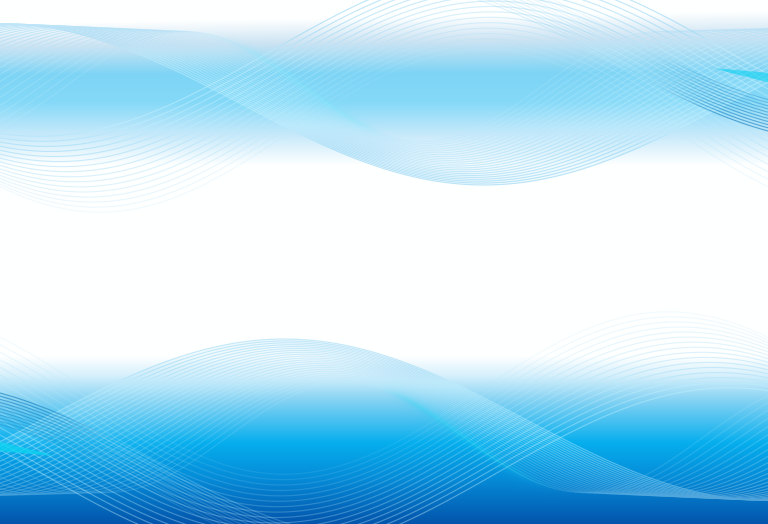
Reproduce this background procedurally as a Shadertoy shader.

```glsl
// Blue gradient bands above and below a white centre, crossed by bundles of fine wave lines.

const float PI = 3.14159265;
const vec3 WHITE = vec3(0.995, 1.0, 1.0);
const vec3 PALE_CYAN = vec3(0.78, 0.95, 1.0);
const vec3 SOFT_BLUE = vec3(0.48, 0.79, 0.94);
const vec3 STEEL_BLUE = vec3(0.06, 0.47, 0.73);
const vec3 BRIGHT_CYAN = vec3(0.05, 0.82, 0.94);

// Blends towards a colour while y travels from one level to another.
vec3 ramp(vec3 base, vec3 target, float from, float to, float y) {
    return mix(base, target, clamp((y - from) / (to - from), 0.0, 1.0));
}

vec3 lowerBand(float y) {
    vec3 c = ramp(WHITE, vec3(0.84, 0.94, 0.985), 0.320, 0.284, y);
    c = ramp(c, vec3(0.51, 0.82, 0.95), 0.284, 0.235, y);
    c = ramp(c, vec3(0.02, 0.68, 0.93), 0.235, 0.155, y);
    c = ramp(c, vec3(0.02, 0.54, 0.84), 0.155, 0.085, y);
    return ramp(c, vec3(0.01, 0.33, 0.67), 0.085, 0.0, y);
}

vec3 upperBand(vec2 p) {
    float tilted = p.y - 0.024 * (p.x - 0.5) * smoothstep(0.82, 0.95, p.y);
    vec3 c = ramp(WHITE, vec3(0.77, 0.91, 0.98), 0.685, 0.745, tilted);
    c = ramp(c, vec3(0.52, 0.85, 0.97), 0.745, 0.805, tilted);
    c = ramp(c, vec3(0.49, 0.83, 0.96), 0.805, 0.860, tilted);
    c = ramp(c, vec3(0.80, 0.89, 0.95), 0.860, 0.920, tilted);
    return ramp(c, WHITE, 0.920, 0.967, tilted);
}

// Wave parameters: centre height, amplitude, crest position, half wavelength.
float waveHeight(float x, vec4 wave) {
    return wave.x + wave.y * cos(PI * (x - wave.z) / wave.w);
}

// Distance to a wave, corrected for its slope on the canvas.
float waveDistance(vec2 p, vec4 wave, float aspect) {
    float k = PI / wave.w;
    float slope = -wave.y * k * sin(k * (p.x - wave.z)) / aspect;
    return abs(p.y - waveHeight(p.x, wave)) / sqrt(1.0 + slope * slope);
}

float stroke(float dist, float halfWidth, float pixel) {
    return clamp((halfWidth - dist) / pixel + 0.5, 0.0, 1.0);
}

// Coverage of evenly interpolated lines between two boundary waves.
float bundle(vec2 p, vec4 first, vec4 last, int count, float fade, float aspect, float pixel) {
    float clear = 1.0;
    for (int i = 0; i < count; i++) {
        float t = float(i) / float(count - 1);
        float dist = waveDistance(p, mix(first, last, t), aspect);
        clear *= 1.0 - mix(1.0, fade, t) * stroke(dist, 0.0011, pixel);
    }
    return 1.0 - clear;
}

// Soft veil between two boundary waves.
float veil(float y, float a, float b) {
    float low = min(a, b);
    float high = max(a, b);
    return smoothstep(low - 0.004, high, y) * (1.0 - smoothstep(high - 0.003, high + 0.003, y));
}

void mainImage(out vec4 fragColor, in vec2 fragCoord) {
    vec2 uv = fragCoord / iResolution.xy;
    float aspect = iResolution.x / iResolution.y;
    float pixel = 1.0 / iResolution.y;
    bool isLower = uv.y < 0.5;

    // Background bands
    vec3 color = isLower ? lowerBand(uv.y) : upperBand(uv);

    // Half-turn symmetry lets both halves share one set of waves
    vec2 p = isLower ? uv : 1.0 - uv;
    float strength = isLower ? 0.40 : 0.48;
    float onWhite = smoothstep(0.68, 0.92, color.r);
    vec3 lineColor = mix(PALE_CYAN, SOFT_BLUE, onWhite);

    vec4 hillTop = vec4(0.199, 0.154, 0.37, 0.63);
    vec4 hillBase = vec4(0.165, 0.105, 0.45, 0.31);
    vec4 riseBase = vec4(0.100, 0.160, 0.95, 0.60);
    vec4 riseTop = vec4(0.250, 0.155, 0.87, 0.50);
    vec4 fallTop = vec4(0.120, 0.150, -0.10, 0.60);
    vec4 fallBase = vec4(0.060, 0.150, -0.10, 0.60);

    // Faint translucent sheet under the main hill
    float sheet = veil(p.y, waveHeight(p.x, hillTop), waveHeight(p.x, hillBase));
    sheet *= 1.0 - smoothstep(0.50, 0.85, p.x);
    color = mix(color, mix(PALE_CYAN, SOFT_BLUE, 0.5 * onWhite), 0.16 * sheet);

    // Crossing line bundles
    float hill = bundle(p, hillTop, hillBase, 24, 0.35, aspect, pixel);
    float rise = bundle(p, riseBase, riseTop, 16, 0.22, aspect, pixel);
    float fall = bundle(p, fallTop, fallBase, 11, 0.5, aspect, pixel);
    color = mix(color, lineColor, strength * hill);
    color = mix(color, lineColor, strength * rise);
    float nearSide = 1.0 - smoothstep(0.05, 0.20, p.x);
    float fallFade = 1.0 - smoothstep(0.30, 0.55, p.x);
    color = mix(color, mix(lineColor, STEEL_BLUE, nearSide), mix(0.25, 0.6, nearSide) * fall * fallFade);

    // Cyan glow along the steep inner edge
    float edge = exp(-waveDistance(p, hillBase, aspect) / 0.006);
    float span = smoothstep(0.49, 0.55, p.x) * (1.0 - smoothstep(0.62, 0.75, p.x));
    color = mix(color, mix(BRIGHT_CYAN, PALE_CYAN, isLower ? 0.1 : 0.6), 0.4 * edge * span);

    // Tapering cyan sliver at the side
    float taper = max(1.0 - p.x / 0.075, 0.0);
    float sliverMid = 0.148 - 0.25 * p.x;
    float sliver = stroke(abs(p.y - sliverMid), 0.009 * taper, pixel) * smoothstep(0.0, 0.25, taper);
    color = mix(color, BRIGHT_CYAN, (isLower ? 0.8 : 0.6) * sliver);

    fragColor = vec4(color, 1.0);
}
```
